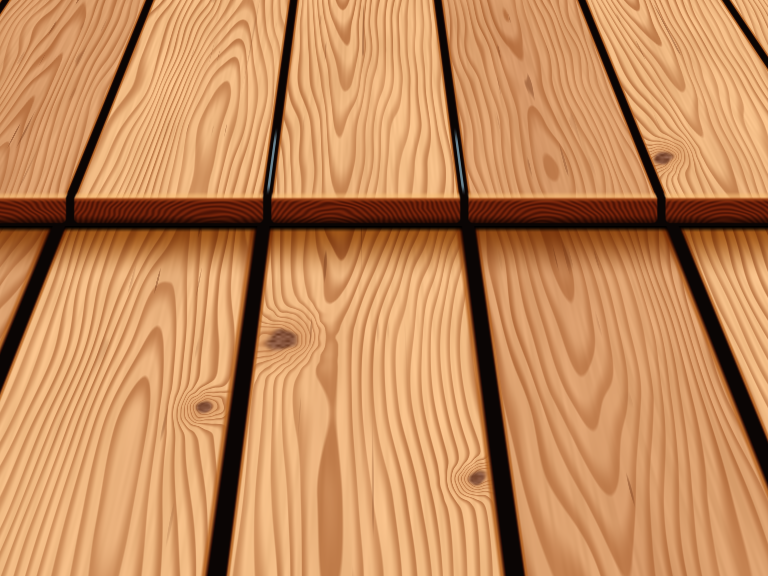
Reproduce this texture procedurally as a Shadertoy shader.

```glsl
// Two overlapping rows of knotty softwood planks receding in perspective

float hash(vec2 p) {
    vec3 q = fract(p.xyx * 0.1031);
    q += dot(q, q.yzx + 33.33);
    return fract((q.x + q.y) * q.z);
}

float noise(vec2 p) {
    vec2 i = floor(p), f = fract(p);
    f = f * f * (3.0 - 2.0 * f);
    return mix(mix(hash(i), hash(i + vec2(1, 0)), f.x),
               mix(hash(i + vec2(0, 1)), hash(i + vec2(1, 1)), f.x), f.y);
}

// Plank pitch at a height measured down from the top edge
float pitchAt(float y) { return 0.25 + 0.268 * y; }

// Signed plank coordinate across the canvas: whole numbers are plank centres
float across(vec2 p, float pitch) { return (p.x - 0.635) / pitch; }

void mainImage(out vec4 fragColor, in vec2 fragCoord) {
    vec2 p = fragCoord / iResolution.y;
    p.y = 1.0 - p.y;
    float px = 1.0 / iResolution.y;

    // Row, plank number and position on the plank
    float row = step(0.393, p.y);
    float pitch = pitchAt(row > 0.5 ? p.y : min(p.y, 0.344));
    float u = across(p, pitch);
    float id = floor(u + 0.5);
    float f = u - id;
    float depth = 1.0 / pitchAt(p.y);
    float rnd = hash(vec2(id + 17.0, row * 7.0 + 3.0));
    vec2 seed = vec2(rnd * 57.0, rnd * 91.0);

    // Rounded silhouette; the upper row stops at its front end
    float corner = 0.008;
    vec2 q = vec2(abs(f) * pitch - pitch * mix(0.479, 0.470, row),
                  p.y - mix(0.387, 2.0, row)) + corner;
    float edge = length(max(q, 0.0)) + min(max(q.x, q.y), 0.0) - corner;

    // Growth rings: arches along the heart, straight lines near the sides
    float heart = f - (rnd - 0.5) * 0.35;
    float rings = 21.0 * sqrt(heart * heart + 0.006)
                + depth * (rnd > 0.5 ? 3.0 : -3.0)
                + 4.5 * noise(vec2(f * 3.0, depth * 1.8) + seed)
                + 0.9 * noise(vec2(f * 10.0, depth * 5.0) + seed);

    // Knots strewn along a cubic path push the rings aside
    float core = 0.0, halo = 0.0;
    for (float i = 0.0; i < 4.0; i++) {
        vec2 k = vec2(0.355, 0.707) + i * (vec2(0.135, -0.117)
               + (i - 1.0) * (vec2(0.1025, 0.1785) - (i - 2.0) * vec2(0.0375, 0.192)));
        float home = floor(across(k, pitchAt(k.y)) + 0.5);
        float size = i == 1.0 ? 0.031 : 0.020;
        vec2 e = (p - k) / size;
        e.y = e.y * 1.5 + 0.25 * e.x;
        float r = length(e) + 0.35 * (noise(p * 70.0) - 0.5);
        float own = 1.0 - step(0.5, abs(home - id));
        float bulge = own * exp(-0.3 * r * r);
        rings += 6.0 * bulge;
        halo = max(halo, bulge);
        core = max(core, own * (1.0 - smoothstep(0.5, 1.05, r)));
    }

    // Dark latewood edge on every ring, faded where too fine to draw
    float t = fract(rings);
    float blur = fwidth(rings);
    float line = smoothstep(0.35, 0.86, t) * (1.0 - smoothstep(0.92 - min(blur, 0.4) * 0.5, 1.0, t));
    line *= 1.0 - smoothstep(0.4, 1.0, blur);
    line *= 0.55 + 0.6 * noise(vec2(f * 7.0, depth * 3.0) + seed + 9.0);

    // Top surface: plank tone, heart band, fibres and short cracks
    float tone = pow(0.5 + 0.5 * cos((id - 1.0) * 2.1), 1.5);
    float band = exp(-45.0 * heart * heart) * noise(vec2(f * 9.0, depth * 2.0) + seed);
    float fibre = noise(vec2(f * 75.0, depth * 9.0) + seed) - 0.5;
    vec3 wood = mix(vec3(0.97, 0.76, 0.54), vec3(0.84, 0.60, 0.41), 0.75 * tone + 0.45 * band);
    wood += 0.05 * fibre + 0.03 * (noise(vec2(f * 4.0, depth * 5.0) + seed) - 0.5);
    wood = mix(wood, vec3(0.66, 0.37, 0.18), line * 0.68);
    float crack = smoothstep(0.89, 0.97, noise(vec2(f * 42.0, depth * 5.0) + seed + 31.0));
    wood = mix(wood, vec3(0.48, 0.24, 0.11), 0.5 * crack * exp(-25.0 * heart * heart));
    wood = mix(wood, vec3(0.72, 0.43, 0.23), 0.45 * halo);
    wood = mix(wood, vec3(0.36, 0.17, 0.09) + 0.22 * noise(p * vec2(120.0, 260.0)), core * 0.88);

    // Rounded long edges turn amber, then dark
    float bevel = mix(0.006, f > 0.0 ? 0.014 : 0.009, row);
    float side = abs(f) * pitch - pitch * mix(0.479, 0.470, row);
    wood = mix(wood, vec3(0.71, 0.39, 0.13), 0.85 * smoothstep(-bevel, -bevel * 0.5, side));
    wood = mix(wood, vec3(0.22, 0.06, 0.02), smoothstep(-bevel * 0.5, 0.0, side));

    if (row > 0.5) {
        // Shade cast by the row above
        wood *= mix(vec3(0.66, 0.46, 0.18), vec3(1.0), smoothstep(0.398, 0.485, p.y));
        wood *= smoothstep(0.393, 0.404, p.y);
    } else {
        // Front end with curved end grain
        float arcs = length(vec2(f * 0.34 - (rnd - 0.5) * 0.2, p.y - 0.43 - 0.04 * rnd));
        float endLine = 0.5 + 0.5 * cos(arcs * 800.0 + 5.0 * noise(p * vec2(30.0, 80.0)));
        vec3 endWood = mix(vec3(0.47, 0.14, 0.04), vec3(0.30, 0.075, 0.02), endLine);
        endWood = mix(endWood, vec3(0.62, 0.26, 0.08), 1.0 - smoothstep(0.344, 0.352, p.y));
        endWood *= 1.0 - 0.55 * smoothstep(0.372, 0.387, p.y);
        wood = mix(wood, vec3(0.98, 0.75, 0.46), 0.6 * smoothstep(0.332, 0.341, p.y));
        wood = mix(wood, endWood, smoothstep(0.343 - px, 0.345 + px, p.y));
    }

    // Dark gaps, with a pale glint beside the middle upper plank
    vec3 gap = vec3(0.04, 0.018, 0.016);
    float slit = smoothstep(0.22, 0.25, p.y) * (1.0 - smoothstep(0.32, 0.34, p.y));
    slit *= 1.0 - smoothstep(0.003, 0.010, abs(abs(u) - 0.5));
    gap = mix(gap, vec3(0.42, 0.52, 0.57), slit);

    fragColor = vec4(mix(wood, gap, smoothstep(-px, px, edge)), 1.0);
}
```
